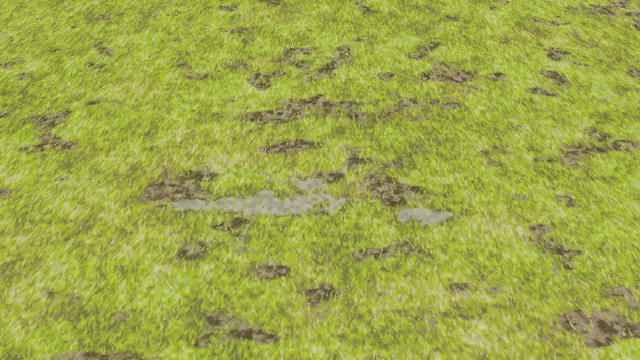
This texture is drawn by a WebGL 2 fragment shader. Its source:

```glsl
#version 300 es
precision highp float;
// A damp meadow seen at a slant: short grass, worn soil and shallow puddles.
// Layers of hashed blades grow over a noise ground; all sizes shrink with
// distance, and soil or water thins the blades that cover it.

uniform vec2 u_resolution;
out vec4 fragColor;

const int BLADE_LAYERS = 8;
const float RECESSION = 0.6;
const vec3 STRAW = vec3(0.70, 0.68, 0.50);

// Integer hash giving two values in 0..1.
vec2 hash2(vec2 cell) {
  uvec2 q = uvec2(ivec2(cell)) * 1664525u + 12345u;
  q.x += q.y * 1664525u;
  q.y += q.x * 1664525u;
  q ^= q >> 16;
  q.x += q.y * 1664525u;
  q.y += q.x * 1664525u;
  q ^= q >> 16;
  return vec2(q >> 8) / 16777216.0;
}

float valueNoise(vec2 p) {
  vec2 cell = floor(p);
  vec2 f = fract(p);
  f = f * f * (3.0 - 2.0 * f);
  float low = mix(hash2(cell).x, hash2(cell + vec2(1, 0)).x, f.x);
  float high = mix(hash2(cell + vec2(0, 1)).x, hash2(cell + vec2(1, 1)).x, f.x);
  return mix(low, high, f.y);
}

float fbm(vec2 p) {
  float sum = 0.0;
  float weight = 0.5;
  for (int i = 0; i < 4; i++) {
    sum += weight * valueNoise(p);
    p = mat2(1.6, 1.2, -1.2, 1.6) * p + 17.3;
    weight *= 0.5;
  }
  return sum / 0.9375;
}

// Positive inside an ellipse, 1 at its centre.
float ellipse(vec2 p, vec2 centre, vec2 radius) {
  return 1.0 - length((p - centre) / radius);
}

float softSpot(vec2 p, vec2 centre, vec2 radius) {
  vec2 d = (p - centre) / radius;
  return exp(-dot(d, d));
}

// Ramp from shaded through fresh to pale grass.
vec3 grassColour(float tone) {
  vec3 c = mix(vec3(0.47, 0.48, 0.26), vec3(0.59, 0.64, 0.23), smoothstep(0.0, 0.36, tone));
  c = mix(c, vec3(0.645, 0.735, 0.16), smoothstep(0.32, 0.58, tone));
  return mix(c, vec3(0.73, 0.76, 0.50), smoothstep(0.58, 0.86, tone));
}

// Coverage of a tapered, bent blade standing on its root.
float bladeCover(vec2 p, float lean, float height, float width, float blur) {
  float t = clamp(p.y / height, 0.0, 1.0);
  vec2 spine = vec2(lean * t * t, t * height);
  float radius = width * (1.0 - 0.7 * t);
  return 1.0 - smoothstep(radius - blur, radius + blur, length(p - spine));
}

// Paints one layer of blades, far rows first.
vec3 paintBlades(vec3 colour, vec2 p, float seed, float shade, float bare, float blur) {
  for (int y = 0; y >= -1; y--) {
    for (int x = -1; x <= 1; x++) {
      vec2 cell = floor(p) + vec2(x, y);
      vec2 root = hash2(cell + seed * 311.0);
      vec2 shape = hash2(cell + seed * 311.0 + 4096.0);
      vec2 look = hash2(cell + seed * 311.0 + 8192.0);
      float cover = bladeCover(p - cell - root, (shape.x - 0.5) * 1.3,
                               0.3 + 0.6 * shape.y, 0.105, blur);
      cover *= 1.0 - smoothstep(look.y * 0.9, look.y * 0.9 + 0.25, bare);
      vec3 blade = grassColour(0.8 * look.x + 0.12 + shade);
      blade = mix(blade, STRAW, 0.7 * step(0.94, fract(look.y * 7.0)));
      colour = mix(colour, blade, 0.82 * cover);
    }
  }
  return colour;
}

void main() {
  // Screen position and unrolled ground position.
  vec2 p = gl_FragCoord.xy / u_resolution.y;
  float scale = 1.0 - RECESSION * p.y;
  vec2 ground = vec2((p.x - 0.89) / scale, -log(scale) / RECESSION) + 8.0;
  float grit = fbm(ground * vec2(48.0, 75.0));

  // Worn soil gathers in a few trodden areas, its edges broken by grit.
  float trodden = softSpot(p, vec2(0.60, 0.20), vec2(0.42, 0.24))
                + softSpot(p, vec2(0.80, 0.64), vec2(0.28, 0.12))
                + softSpot(p, vec2(1.25, 0.79), vec2(0.50, 0.09));
  float wear = fbm(ground * vec2(6.5, 15.0)) + 0.09 * trodden + 0.16 * (grit - 0.5);
  float soil = smoothstep(0.61, 0.75, wear);

  // Shallow water with a ragged, muddy margin.
  float water = ellipse(p, vec2(0.72, 0.432), vec2(0.25, 0.036));
  water = max(water, ellipse(p, vec2(1.18, 0.40), vec2(0.085, 0.028)));
  water = max(water, ellipse(p, vec2(0.85, 0.49), vec2(0.05, 0.022)));
  water += 1.2 * (fbm(ground * vec2(14.0, 34.0)) - 0.5) + 0.3 * (grit - 0.5);
  float pool = smoothstep(0.0, 0.35, water);
  soil = max(soil, 0.6 * smoothstep(-0.35, 0.15, water));

  // Light and shade of the turf, from broad drifts down to tufts.
  float drift = fbm(ground * vec2(3.0, 6.0) + 20.0) - 0.5;
  float clump = fbm(ground * vec2(9.0, 15.0) + 40.0) - 0.5;
  float tuft = fbm(ground * vec2(24.0, 32.0) + 70.0) - 0.5;
  float shade = 0.35 * drift + 0.75 * clump + 0.55 * tuft;

  // Ground under the blades.
  vec3 earth = mix(vec3(0.35, 0.32, 0.20), vec3(0.62, 0.59, 0.43), smoothstep(0.25, 0.74, grit));
  vec3 sheen = mix(vec3(0.61, 0.60, 0.51), vec3(0.71, 0.70, 0.61), smoothstep(0.25, 0.75, grit));
  vec3 colour = grassColour(0.47 + 1.2 * (grit - 0.5) + shade);
  colour = mix(colour, earth, soil);
  colour = mix(colour, sheen, pool);

  // Grass, fading out over soil and water.
  float bare = max(soil * 0.85, pool * 0.92);
  float density = 30.0;
  float blur = 0.65 * density / (u_resolution.y * scale);
  for (int i = 0; i < BLADE_LAYERS; i++) {
    float seed = float(i) + 1.0;
    colour = paintBlades(colour, ground * density + seed * 0.37, seed, shade, bare, min(blur, 0.16));
  }

  // Dry, duller turf in places and fine shade between the stems.
  float dry = smoothstep(0.48, 0.74, fbm(ground * vec2(3.0, 7.0) + 90.0));
  colour = mix(colour, colour * vec3(1.02, 0.97, 1.10), dry * (1.0 - pool));
  float stems = valueNoise(ground * vec2(120.0, 85.0));
  colour *= 1.01 + 0.16 * (stems - 0.5) * (1.0 - 0.7 * pool);
  fragColor = vec4(colour, 1.0);
}
```
